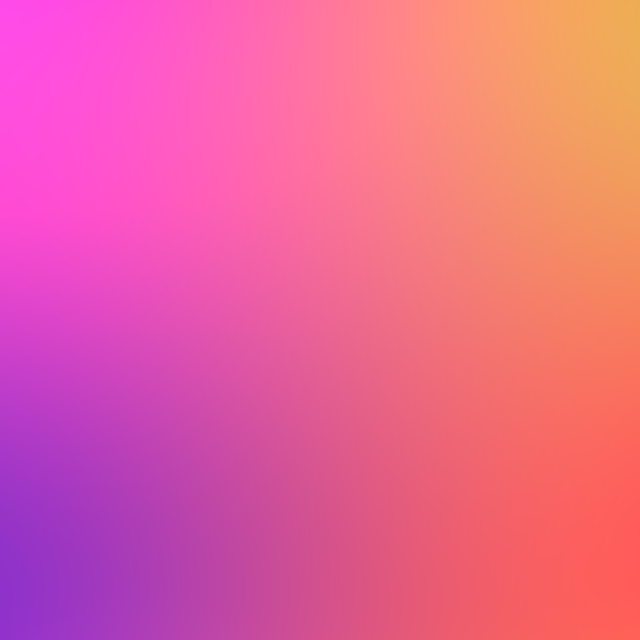
Write a Shadertoy shader that draws this background.

```glsl
// Colour mesh: four rows from bottom to top, each listed left to right
const vec3 VIOLET       = vec3(0.573, 0.196, 0.800);
const vec3 PLUM         = vec3(0.745, 0.275, 0.659);
const vec3 ROSE_RED     = vec3(0.910, 0.357, 0.451);
const vec3 CORAL        = vec3(1.000, 0.380, 0.345);

const vec3 PURPLE       = vec3(0.690, 0.227, 0.784);
const vec3 ORCHID       = vec3(0.804, 0.298, 0.659);
const vec3 ROSE         = vec3(0.922, 0.396, 0.478);
const vec3 SOFT_CORAL   = vec3(0.988, 0.408, 0.361);

const vec3 MAGENTA      = vec3(1.000, 0.290, 0.831);
const vec3 PINK         = vec3(0.988, 0.369, 0.706);
const vec3 SALMON       = vec3(0.969, 0.498, 0.502);
const vec3 APRICOT      = vec3(0.949, 0.588, 0.361);

const vec3 NEON_MAGENTA = vec3(1.000, 0.290, 0.922);
const vec3 HOT_PINK     = vec3(1.000, 0.369, 0.745);
const vec3 PEACH        = vec3(1.000, 0.549, 0.502);
const vec3 AMBER        = vec3(0.929, 0.675, 0.322);

// Weights of the cubic through four evenly spaced nodes on 0..1
vec4 cubicWeights(float t) {
    float a = 3.0 * t;
    float b = a - 1.0;
    float c = a - 2.0;
    float d = a - 3.0;
    return vec4(-b * c * d, 3.0 * a * c * d, -3.0 * a * b * d, a * b * c) / 6.0;
}

vec3 blendFour(vec3 c0, vec3 c1, vec3 c2, vec3 c3, vec4 weights) {
    return c0 * weights.x + c1 * weights.y + c2 * weights.z + c3 * weights.w;
}

void mainImage(out vec4 fragColor, in vec2 fragCoord) {
    vec2 uv = fragCoord / iResolution.xy;
    vec4 across = cubicWeights(uv.x);
    vec4 upward = cubicWeights(uv.y);

    // Blend along each row, then between the rows
    vec3 bottom = blendFour(VIOLET, PLUM, ROSE_RED, CORAL, across);
    vec3 lower  = blendFour(PURPLE, ORCHID, ROSE, SOFT_CORAL, across);
    vec3 upper  = blendFour(MAGENTA, PINK, SALMON, APRICOT, across);
    vec3 top    = blendFour(NEON_MAGENTA, HOT_PINK, PEACH, AMBER, across);
    vec3 color  = blendFour(bottom, lower, upper, top, upward);

    fragColor = vec4(clamp(color, 0.0, 1.0), 1.0);
}
```
